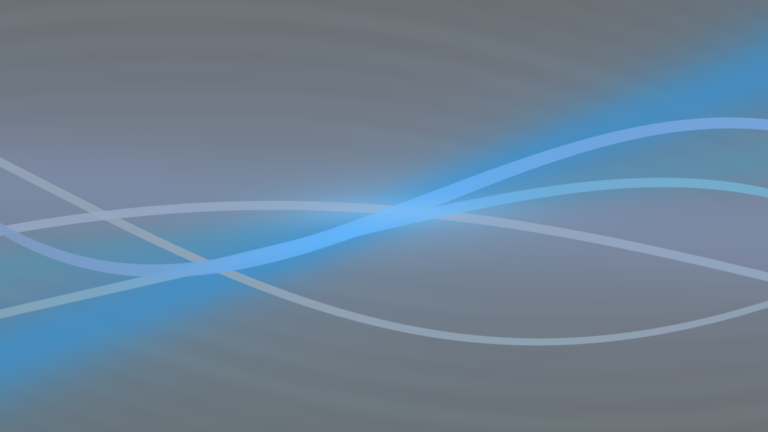
Give the GLSL for this background, as a Shadertoy shader.

```glsl
#define EDGE_GRAY vec3(0.415, 0.432, 0.448)
#define MID_HAZE vec3(0.465, 0.515, 0.590)
#define BEAM_BLUE vec3(0.235, 0.570, 0.810)
#define TEAL vec3(0.330, 0.580, 0.690)
#define LILAC vec3(0.500, 0.550, 0.670)
#define CORE_LIGHT vec3(0.560, 0.780, 0.970)
#define RIBBON_BLUE vec3(0.380, 0.700, 0.980)
#define RIBBON_PALE vec3(0.575, 0.645, 0.715)
#define RIPPLE_GAIN 0.012

float bell(float x) { return exp(-x * x); }

// Smooth quartic through five evenly spaced heights (Newton form)
float curve(float x, float a, float b, float c, float d, float e) {
    float t = 4.0 * x;
    float d2 = a - 2.0 * b + c;
    float d3 = d - 3.0 * c + 3.0 * b - a;
    float d4 = e - 4.0 * d + 6.0 * c - 4.0 * b + a;
    return a + t * ((b - a) + (t - 1.0) * (d2 / 2.0
        + (t - 2.0) * (d3 / 6.0 + (t - 3.0) * d4 / 24.0)));
}

// Antialiased coverage of a band around a curve
float band(float offset, float halfWidth) {
    float soft = 1.0 / iResolution.y;
    return 1.0 - smoothstep(halfWidth - soft, halfWidth + soft, abs(offset));
}

// Soft gray field with arcs mirrored through the centre
vec3 backdrop(vec2 uv) {
    vec2 q = uv - 0.5;
    vec3 col = mix(EDGE_GRAY, MID_HAZE, bell(q.y / 0.32));
    col += vec3(-0.01, 0.012, 0.016) * smoothstep(0.1, -0.4, q.y)
         * smoothstep(0.5, -0.3, q.x);
    q *= q.y < 0.0 ? -1.0 : 1.0;
    float arc = q.y + 0.53 * (q.x + 0.27) * (q.x + 0.27);
    float ripple = bell((arc - 0.485) / 0.025) + 0.6 * bell((arc - 0.40) / 0.02)
                 + 0.7 * bell((arc - 0.23) / 0.012) * bell(q.x / 0.2);
    ripple += 0.25 * sin(arc * 95.0) * smoothstep(0.1, 0.3, arc);
    return col + RIPPLE_GAIN * ripple * vec3(0.7, 1.2, 1.0);
}

// Broad coloured light along the crossing axes
vec3 addGlows(vec3 col, vec2 uv) {
    float x = uv.x - 0.5;
    float spread = abs(x) * 2.0;

    float lilac = bell((uv.y - mix(0.58, 0.45, uv.x)) / 0.10)
                * smoothstep(0.1, 0.7, spread);
    col = mix(col, LILAC, 0.6 * lilac);

    float teal = bell((uv.y - mix(0.375, 0.630, uv.x)) / mix(0.025, 0.055, spread));
    col = mix(col, TEAL, 0.55 * teal * smoothstep(0.05, 0.4, spread));

    float beam = uv.y - mix(0.175, 0.830, uv.x);
    float width = mix(0.055, 0.105, spread);
    col = mix(col, BEAM_BLUE, 0.72 * bell(beam / width));
    return mix(col, BEAM_BLUE, 0.16 * bell(beam / (2.2 * width)));
}

void mainImage(out vec4 fragColor, in vec2 fragCoord) {
    vec2 uv = fragCoord / iResolution.xy;
    float x = uv.x;
    float middle = bell((x - 0.48) / 0.26);
    vec3 col = addGlows(backdrop(uv), uv);

    // Light pooled where the ribbons cross
    vec2 core = uv - vec2(0.515, 0.510);
    float halo = exp(-dot(core / vec2(0.19, 0.10), core / vec2(0.19, 0.10)));
    float flare = exp(-dot(core / vec2(0.13, 0.035), core / vec2(0.13, 0.035)));
    col = mix(col, CORE_LIGHT, 0.32 * halo);

    // Offsets from the four ribbons
    float blue = uv.y - curve(x, 0.472, 0.377, 0.495, 0.657, 0.711);
    float teal = uv.y - curve(x, 0.273, 0.375, 0.481, 0.565, 0.553);
    float arch = uv.y - curve(x, 0.465, 0.519, 0.515, 0.456, 0.359);
    float bowl = uv.y - curve(x, 0.625, 0.405, 0.250, 0.211, 0.296);

    // Tight shine hugging the blue ribbon
    col = mix(col, BEAM_BLUE, 0.5 * middle * bell(blue / 0.045));

    vec3 paleLilac = mix(RIBBON_PALE, vec3(0.60, 0.67, 0.80), 0.6);
    vec3 tealTint = mix(mix(vec3(0.53, 0.65, 0.71), vec3(0.46, 0.69, 0.81), x),
                        RIBBON_BLUE, middle);
    vec3 blueTint = mix(mix(vec3(0.50, 0.60, 0.75), vec3(0.47, 0.65, 0.87), x),
                        RIBBON_BLUE, middle);

    float bowlWidth = mix(0.011, 0.008, smoothstep(0.1, 0.8, x));
    col = mix(col, RIBBON_PALE, 0.88 * band(bowl, bowlWidth));
    col = mix(col, paleLilac, 0.85 * band(arch, 0.0105));
    col = mix(col, tealTint, 0.88 * band(teal, 0.0105 + 0.003 * middle));
    col = mix(col, blueTint, 0.90 * band(blue, 0.0125 + 0.007 * middle));

    col = mix(col, CORE_LIGHT, 0.45 * flare);
    fragColor = vec4(col, 1.0);
}
```
